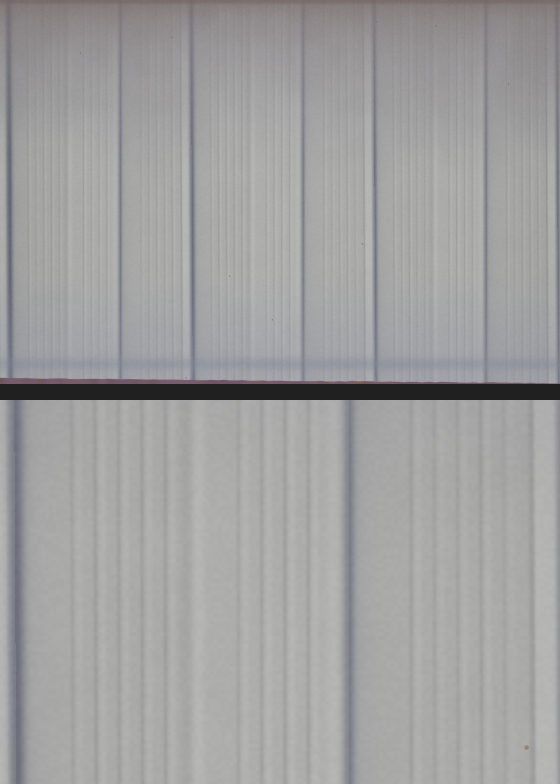
Top: the whole. Bottom: its middle third, enlarged.
Reproduce this texture procedurally as a WebGL 1 fragment shader.

```glsl
precision highp float;

uniform vec2 u_resolution;

// Layout: fractions of the canvas width, then of one panel period
const float PERIOD = 0.3264;
const float SEAM_START = 0.0160;
const float SEAM_LEAN = 0.0055;
const float RIB_GAP = 0.0425;
const float RIB_WIDTH = 0.0042;
const float RIB_DEPTH = 0.042;
const float STEP_UP = 0.323;
const float STEP_DOWN = 0.608;
const float LIP_START = 0.948;
const float LIP_END = 0.986;

// Wear
const float GRAIN = 0.018;
const float BAND_HEIGHT = 0.052;
const float TOP_STAIN = 0.065;

const vec3 PAINT = vec3(0.668, 0.668, 0.664);
const vec3 SHADOW = vec3(0.43, 0.44, 0.49);
const vec3 STAIN = vec3(0.45, 0.39, 0.38);
const vec3 HAZE = vec3(0.55, 0.54, 0.56);
const vec3 COOL = vec3(0.54, 0.57, 0.63);
const vec3 SILL = vec3(0.45, 0.35, 0.41);
const vec3 RUST = vec3(0.50, 0.36, 0.20);

float hash(vec2 p) {
  vec3 q = fract(vec3(p.xyx) * 0.1031);
  q += dot(q, q.yzx + 33.33);
  return fract((q.x + q.y) * q.z);
}

float noise(vec2 p) {
  vec2 i = floor(p);
  vec2 f = fract(p);
  f = f * f * (3.0 - 2.0 * f);
  return mix(mix(hash(i), hash(i + vec2(1.0, 0.0)), f.x),
             mix(hash(i + vec2(0.0, 1.0)), hash(i + 1.0), f.x), f.y);
}

float fbm(vec2 p) {
  float sum = 0.0;
  float amp = 0.5;
  for (int i = 0; i < 4; i++) {
    sum += amp * noise(p);
    p = p * 2.03 + 7.1;
    amp *= 0.5;
  }
  return sum;
}

// Soft line of unit height
float line(float d, float width) {
  return exp(-d * d / (width * width));
}

float span(float a, float b, float x, float soft) {
  return smoothstep(a - soft, a + soft, x) - smoothstep(b - soft, b + soft, x);
}

// Evenly spaced creases, each a dark line with a faint light flank
float ribs(float t, float first, float last, float width, float seed) {
  float k = clamp(floor((t - first) / RIB_GAP + 0.5), 0.0, last);
  float d = t - first - k * RIB_GAP;
  float strength = 0.55 + 0.6 * hash(vec2(k, seed));
  return strength * (0.55 * line(d - 0.013, width * 1.6) - line(d, width));
}

void main() {
  vec2 uv = gl_FragCoord.xy / u_resolution;
  vec2 p = vec2(uv.x * u_resolution.x / u_resolution.y, uv.y);

  // Panel coordinates; the main seams lean a little
  float x = (uv.x - SEAM_START) / PERIOD;
  float leanShare = 1.0 - span(0.2, 0.8, fract(x), 0.15);
  x += SEAM_LEAN * leanShare * (uv.y - 0.5) * 2.0;
  float panel = floor(x);
  float t = fract(x);
  float seam = x - floor(x + 0.5);
  float px = 1.0 / (PERIOD * u_resolution.x);
  float soft = max(0.004, px);
  float width = max(RIB_WIDTH, 0.75 * px);

  // Profile: raised face, lip and creases
  float light = 0.012 * span(STEP_UP, STEP_DOWN, t, soft);
  light += 0.030 * line(t - STEP_UP - 0.012, 0.011);
  light -= 0.022 * line(t - STEP_UP + 0.012, 0.010);
  light += 0.028 * line(t - 0.580, 0.014);
  light += 0.045 * span(LIP_START, LIP_END, t, soft);
  light -= 0.050 * line(t - LIP_START + 0.006, width * 1.3);
  float creases = ribs(t, 0.104, 4.0, width, panel * 3.0 + 11.0)
                + ribs(t, 0.407, 3.0, width, panel * 3.0 + 12.0)
                + ribs(t, 0.722, 4.0, width, panel * 3.0 + 13.0);
  light += RIB_DEPTH * creases;
  vec3 color = PAINT + light;

  // Seam shadows, deeper to the left, fading into the recess
  float depth = mix(0.92, 0.62, uv.x);
  float stepGap = t - STEP_DOWN;
  float shade = depth * line(seam - 0.002, mix(0.017, 0.010, uv.x));
  shade += 0.62 * line(stepGap, 0.011);
  shade += 0.22 * step(0.0, seam) * exp(-seam / 0.035);
  shade += 0.20 * step(0.0, stepGap) * exp(-stepGap / 0.030);
  color = mix(color, SHADOW, clamp(shade, 0.0, 1.0));

  // Broad lighting: dim top and sides, cool foot with a dark band
  float clouds = fbm(p * vec2(5.0, 4.0) + 3.0);
  float top = 1.0 - uv.y;
  color = mix(color, HAZE, 0.60 * smoothstep(0.50, 1.0, uv.y + 0.2 * (clouds - 0.5)));
  color -= 0.035 * pow(abs(uv.x * 2.0 - 1.0), 2.5);
  color = mix(color, COOL, 0.32 * smoothstep(0.32, 0.0, uv.y));
  color = mix(color, COOL * 0.92, 0.38 * line(uv.y - BAND_HEIGHT, 0.017));

  // Grime at the top edge, with patches and vertical runs
  float runs = noise(vec2(p.x * 45.0, p.y * 5.0));
  float reach = TOP_STAIN * (0.35 + 1.1 * clouds + 0.4 * runs);
  color = mix(color, STAIN, 0.60 * exp(-top / reach));
  color = mix(color, STAIN, 0.55 * smoothstep(0.016, 0.002, top));

  // Mottle, fine grain and rare specks
  color += 0.016 * (fbm(p * 22.0) - 0.47);
  color += GRAIN * (noise(p * 300.0) - 0.5);
  vec2 cell = floor(p * 26.0);
  vec2 center = 0.2 + 0.6 * vec2(hash(cell + 5.0), hash(cell + 19.0));
  float speck = smoothstep(0.075, 0.025, length(fract(p * 26.0) - center));
  color = mix(color, RUST, 0.5 * speck * step(0.987, hash(cell + 41.0)));

  // Slanted sill, rust-flecked along its edge
  float sillTop = mix(0.015, 0.002, uv.x) + 0.002 * (noise(vec2(p.x * 60.0, 2.0)) - 0.5);
  float edge = max(0.0015, 0.75 / u_resolution.y);
  float sill = 1.0 - smoothstep(sillTop - edge, sillTop + edge, uv.y);
  float flecks = smoothstep(0.78, 0.92, noise(p * 110.0));
  vec3 sillColor = mix(SILL, RUST, 0.5 * flecks) + 0.04 * (runs - 0.5);
  color = mix(color, sillColor, sill);

  gl_FragColor = vec4(clamp(color, 0.0, 1.0), 1.0);
}
```
